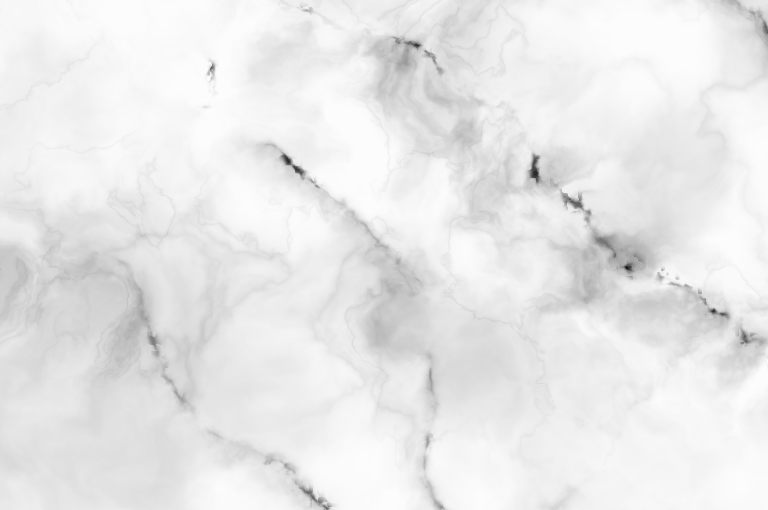
This texture is drawn by a Shadertoy shader. Its source:

```glsl
const float WHITE = 0.988;
const float CLOUD_DEPTH = 0.105;
const float CREASE_DEPTH = 0.085;
const float SMOKE_DEPTH = 0.10;
const float WARP = 0.17;
const float CORE_WIDTH = 0.0042;
const float SHARP_SIDE = 0.3;   // haze width on the crisp side of a vein

// Vein segments: start xy, end xy, in canvas heights
const int VEINS = 12;
const vec4 VEIN_LINE[VEINS] = vec4[](
    vec4(0.53, 1.01, 0.79, 0.92), vec4(0.79, 0.92, 1.04, 0.76),
    vec4(1.04, 0.76, 1.30, 0.46), vec4(1.30, 0.46, 1.54, 0.26),
    vec4(0.54, 0.70, 0.81, 0.45), vec4(0.17, 0.47, 0.38, 0.25),
    vec4(0.38, 0.25, 0.63, 0.02), vec4(1.54, 0.40, 1.30, 0.27),
    vec4(1.30, 0.27, 1.06, -0.03), vec4(1.36, 1.03, 1.54, 0.94),
    vec4(0.84, 0.28, 0.88, -0.02), vec4(0.43, 0.90, 0.415, 0.80));
// Haze width, haze depth, core darkness
const vec3 VEIN_STYLE[VEINS] = vec3[](
    vec3(0.07, 0.14, 0.60), vec3(0.10, 0.24, 0.55),
    vec3(0.11, 0.27, 0.55), vec3(0.06, 0.22, 0.75),
    vec3(0.03, 0.18, 0.65), vec3(0.03, 0.18, 0.30),
    vec3(0.03, 0.18, 0.40), vec3(0.03, 0.14, 0.05),
    vec3(0.03, 0.14, 0.04), vec3(0.03, 0.35, 0.25),
    vec3(0.03, 0.15, 0.40), vec3(0.02, 0.22, 0.80));
// Smoky pools: centre xy, radius
const int POOLS = 4;
const vec3 POOL[POOLS] = vec3[](
    vec3(0.03, 0.48, 0.17), vec3(0.73, 0.35, 0.09),
    vec3(1.13, 0.58, 0.15), vec3(0.72, 0.82, 0.16));

float hash(vec2 p) {
    vec3 h = fract(vec3(p.xyx) * 0.1031);
    h += dot(h, h.yzx + 33.33);
    return fract((h.x + h.y) * h.z);
}

float noise(vec2 p) {
    vec2 cell = floor(p), f = fract(p);
    f = f * f * (3.0 - 2.0 * f);
    return mix(mix(hash(cell), hash(cell + vec2(1, 0)), f.x),
               mix(hash(cell + vec2(0, 1)), hash(cell + vec2(1, 1)), f.x), f.y);
}

float fbm(vec2 p) {
    float sum = 0.0, amp = 0.5;
    for (int i = 0; i < 6; i++) {
        sum += amp * noise(p);
        p = mat2(1.6, 1.2, -1.2, 1.6) * p + 7.3;
        amp *= 0.5;
    }
    return sum;
}

// Thin contour of a noise field
float crease(float field, float sharpness) {
    return exp(-abs(field - 0.5) * sharpness);
}

void mainImage(out vec4 fragColor, in vec2 fragCoord) {
    vec2 p = fragCoord / iResolution.y;
    vec2 bend = vec2(fbm(p * 4.5 + 3.0), fbm(p * 4.5 + 19.0)) - 0.5;
    vec2 q = p + WARP * bend;

    // Broad clouds and soft creases
    float mottle = fbm(p * 9.0 + bend * 3.0 + 41.0);
    float cloud = smoothstep(0.32, 0.76, fbm(q * 3.2 + 11.0));
    float shade = CLOUD_DEPTH * cloud * (0.5 + mottle);
    float gate = smoothstep(0.38, 0.62, fbm(p * 2.3 + 57.0));
    float wide = crease(fbm(q * 3.0 + 27.0), 30.0);
    float fine = crease(fbm(q * 5.0 + bend + 71.0), 65.0);
    shade += CREASE_DEPTH * gate * (wide + 0.7 * fine);
    shade += 0.03 * (mottle - 0.5);

    // Smoky pools
    for (int i = 0; i < POOLS; i++) {
        float r = length(q - POOL[i].xy) / POOL[i].z;
        shade += SMOKE_DEPTH * exp(-r * r) * smoothstep(0.3, 0.7, mottle);
    }

    // Veins: one-sided haze around a broken dark core
    float haze = 0.0, core = 0.0;
    for (int i = 0; i < VEINS; i++) {
        vec2 a = VEIN_LINE[i].xy, along = VEIN_LINE[i].zw - a, r = q - a;
        float d = length(r - along * clamp(dot(r, along) / dot(along, along), 0.0, 1.0));
        float across = (along.x * r.y - along.y * r.x) / length(along);
        float side = smoothstep(-1.0, 1.0, across / (d + 0.001));
        float width = VEIN_STYLE[i].x * mix(1.0, SHARP_SIDE, side);
        haze = max(haze, VEIN_STYLE[i].y * exp(-d / width));
        float thin = d / CORE_WIDTH;
        float speck = d / (CORE_WIDTH * 2.6);
        float grain = smoothstep(0.58, 0.72, noise(p * 110.0));
        float line = max(exp(-thin * thin), grain * exp(-speck * speck));
        core = max(core, VEIN_STYLE[i].z * line);
    }
    float broken = smoothstep(0.48, 0.72, noise(p * 15.0 + 5.0));
    float rough = smoothstep(0.25, 0.65, fbm(p * 45.0));
    shade += haze * smoothstep(0.28, 0.72, mottle) * (0.75 + 0.5 * rough);
    shade += core * (0.1 + 0.9 * broken) * rough;

    float tone = clamp(WHITE - max(shade, 0.0), 0.05, 1.0);
    fragColor = vec4(vec3(tone), 1.0);
}
```
